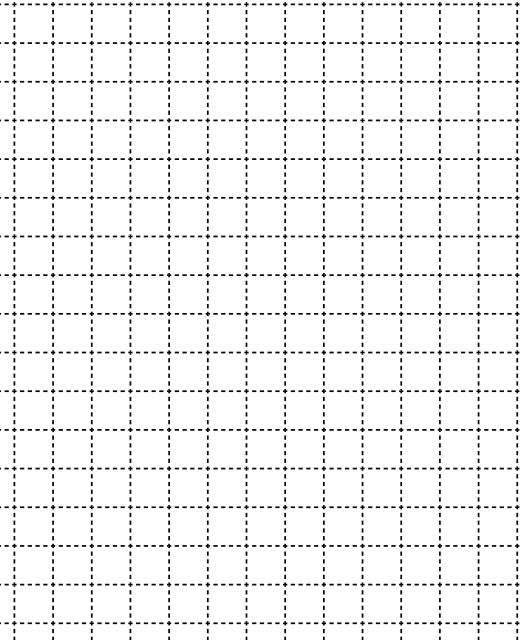
Reproduce this pattern procedurally as a WebGL 2 fragment shader.

```glsl
#version 300 es
precision highp float;
// Square grid of dashed black rules on white paper. Each rule is a periodic
// stripe multiplied by a periodic dash, with a dash centred on every crossing.
// Lengths are fractions of the canvas height; edges use exact box coverage.

uniform vec2 u_resolution;
out vec4 fragColor;

const float CELL = 0.06044;               // spacing of the rules
const vec2 GRID_ORIGIN = vec2(0.0225, 0.0261); // lowest left crossing
const float RULE_WIDTH = 0.0027;
const float DASHES_PER_CELL = 5.0;
const float DASH_FILL = 0.55;             // inked part of a dash period
const vec3 PAPER = vec3(1.0);
const vec3 INK = vec3(0.02);

// Signed distance to the nearest multiple of the period
vec2 nearest(vec2 p, float period) {
    return (fract(p / period + 0.5) - 0.5) * period;
}

// Share of a pixel, centred at d, covered by a centred bar of the given width
vec2 barCoverage(vec2 d, float width, float pixel) {
    vec2 high = min(d + 0.5 * pixel, vec2(0.5 * width));
    vec2 low = max(d - 0.5 * pixel, vec2(-0.5 * width));
    return clamp((high - low) / pixel, 0.0, 1.0);
}

void main() {
    float pixel = 1.0 / u_resolution.y;
    vec2 p = gl_FragCoord.xy * pixel - GRID_ORIGIN;

    // Rules across each axis and dashes along each axis
    float dashPeriod = CELL / DASHES_PER_CELL;
    vec2 rule = barCoverage(nearest(p, CELL), RULE_WIDTH, pixel);
    vec2 dash = barCoverage(nearest(p, dashPeriod), dashPeriod * DASH_FILL, pixel);

    // Vertical rules are dashed along y, horizontal rules along x
    vec2 ink = rule * dash.yx;
    fragColor = vec4(mix(PAPER, INK, max(ink.x, ink.y)), 1.0);
}
```
